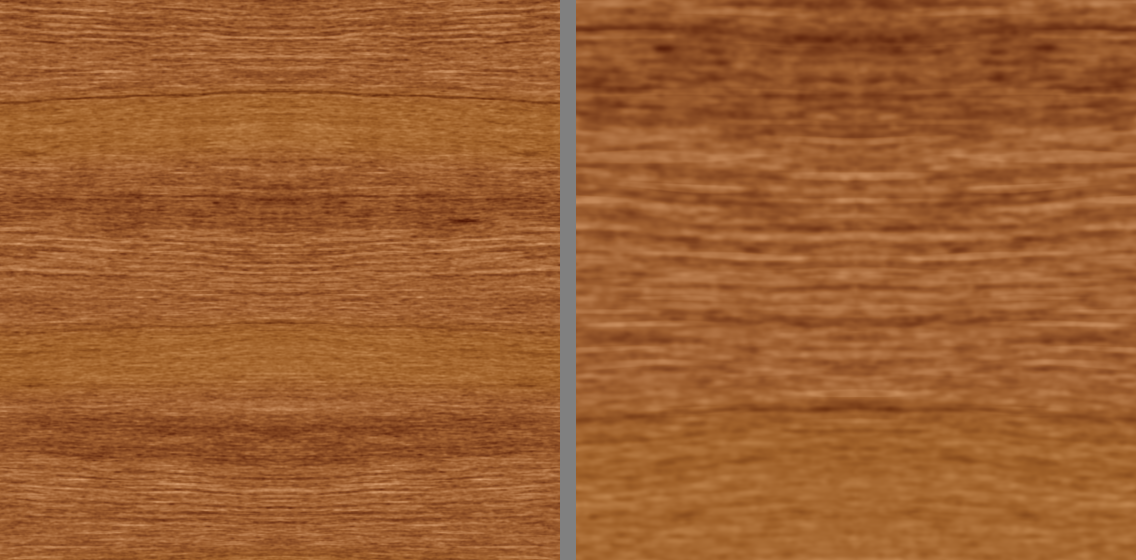
Left, the full canvas; right, a detail of the centre.
Give the GLSL for this texture, as a WebGL 1 fragment shader.

```glsl
precision highp float;
// Warm brown wood veneer: mirrored horizontal grain with golden and dark bands.

uniform vec2 u_resolution;

#define PERIOD 0.4134
#define BEND 0.011
#define FIBRE_GAIN 0.58
#define SPECK_GAIN 0.62
#define STREAK_GAIN 0.3
#define STRAND_GAIN 0.34
#define MID_COLOR vec3(0.62, 0.37, 0.185)
#define LIGHT_COLOR vec3(0.71, 0.47, 0.285)
#define DARK_COLOR vec3(0.51, 0.27, 0.125)
#define GOLD_SHIFT vec3(0.005, 0.008, -0.025)

const float TAU = 6.28318;

float hash(vec2 c) {
  return fract(sin(dot(c, vec2(127.1, 311.7))) * 43758.5);
}

// Cellular noise: one soft light or dark spot per cell, about -1 to 1.
float grain(vec2 p) {
  vec2 cell = floor(p);
  float sum = 0.0;
  for (int j = -1; j <= 1; j++) {
    for (int i = -1; i <= 1; i++) {
      vec2 c = cell + vec2(float(i), float(j));
      vec2 d = p - c - vec2(hash(c), hash(c + 37.3));
      float spot = max(0.0, 1.0 - dot(d, d));
      sum += (2.0 * hash(c + 71.9) - 1.0) * spot * spot;
    }
  }
  return sum;
}

float bump(float x, float center, float width) {
  float d = (x - center) / width;
  return exp(-d * d);
}

float blot(vec2 p, vec2 center, vec2 size) {
  vec2 d = (p - center) / size;
  return exp(-dot(d, d));
}

void main() {
  vec2 uv = gl_FragCoord.xy / u_resolution;
  vec2 p = vec2(uv.x, 1.0 - uv.y);
  float mx = abs(p.x - 0.5);

  // Bend the grain about the mirror axis, then find the place in the band.
  float phase = (p.y - 0.004) / PERIOD;
  float bow = cos(TAU * mx) + 0.2 * cos(3.0 * TAU * mx);
  float y = p.y - BEND * cos(TAU * (phase - 0.02)) * bow;
  y += 0.0009 * sin(mx * 38.0 + p.y * 30.0) + 0.0004 * sin(mx * 87.0 - p.y * 50.0);
  float v = fract((y - 0.004) / PERIOD);
  float straight = mix(p.y, y, 0.5);

  // Zones of the repeating board.
  float strands = smoothstep(0.0, 0.03, v) * (1.0 - smoothstep(0.16, 0.3, v));
  float gold = smoothstep(0.33, 0.47, v) * (1.0 - smoothstep(0.6, 0.74, v));
  float heart = smoothstep(0.7, 0.86, v) * (1.0 - smoothstep(0.96, 1.0, v));

  // Grain from broad streaks down to pores.
  float broad = grain(vec2(mx * 2.0, y * 18.0) + 5.0);
  float streak = grain(vec2(mx * 3.5, y * 85.0) + 19.0);
  float fibre = grain(vec2(mx * 20.0, straight * 235.0) + 43.0);
  float pale = grain(vec2(mx * 15.0, straight * 215.0) + 87.0);
  float speck = grain(vec2(mx * 100.0, straight * 320.0) + 11.0);
  float pore = grain(vec2(p.x * 230.0, p.y * 300.0) + 53.0);
  float rings = sin(TAU * y * 72.0 + 2.5 * broad) + 0.5 * sin(TAU * y * 121.0 + 2.0 * streak);

  float tone = -0.02 + 0.18 * gold - 0.5 * heart + 0.1 * strands + 0.2 * broad;
  tone += STREAK_GAIN * streak * (1.0 - 0.3 * gold);
  tone += FIBRE_GAIN * fibre * (1.0 - 0.35 * gold);
  tone += SPECK_GAIN * (speck + 0.45 * pore) * (1.0 - 0.2 * gold);
  tone += STRAND_GAIN * rings * (strands + 0.12);
  tone += 0.85 * smoothstep(0.25, 0.9, pale) * (1.0 - 0.7 * gold) * (1.0 - 0.4 * heart);

  // Thin dark growth lines, broken up along their length.
  float broken = clamp(0.65 + 0.7 * streak + 0.4 * fibre, 0.0, 1.3);
  float lines = 1.7 * bump(v, 0.405, 0.007) + 0.6 * bump(v, 0.44, 0.006);
  lines += 0.8 * bump(v, 0.2, 0.007);
  lines += 1.3 * bump(v, 0.835, 0.007) * (1.0 - smoothstep(0.2, 0.38, mx));
  tone -= lines * broken;

  // Streaky knots: some repeat with the board, two stand alone.
  vec2 board = vec2(mx, v);
  float knots = 1.1 * blot(board, vec2(0.44, 0.636), vec2(0.035, 0.012));
  knots += 0.9 * blot(board, vec2(0.0, 0.85), vec2(0.04, 0.012));
  knots += 1.8 * blot(p, vec2(0.83, 0.395), vec2(0.033, 0.005));
  knots += 1.6 * blot(p, vec2(0.165, 0.818), vec2(0.028, 0.005));
  tone -= knots * clamp(0.9 + 0.9 * fibre, 0.2, 1.6);

  // Tone to colour.
  vec3 color = MID_COLOR + (LIGHT_COLOR - MID_COLOR) * max(tone, 0.0);
  color += (DARK_COLOR - MID_COLOR) * max(-tone, 0.0);
  color += GOLD_SHIFT * gold;
  gl_FragColor = vec4(clamp(color, 0.0, 1.0), 1.0);
}
```
